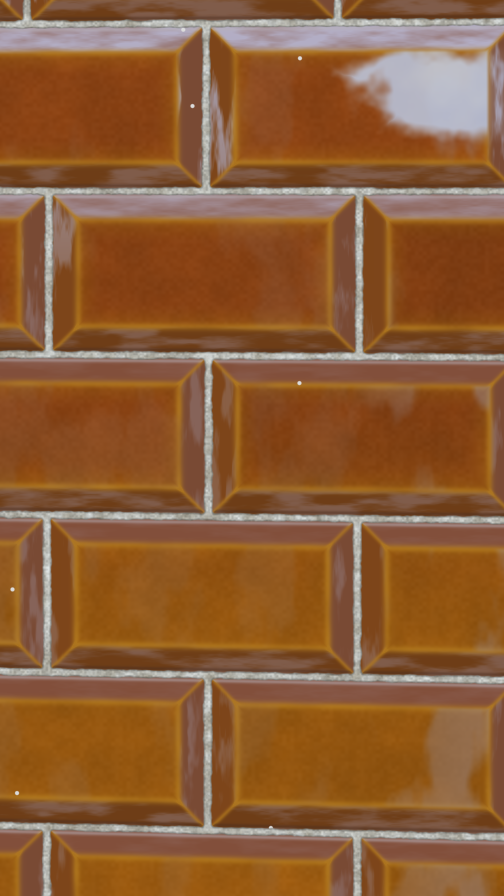
A Shadertoy shader for this pattern:

```glsl
// Glazed amber bevelled tiles in running bond with pale, gritty grout.
// Rows shrink slightly down the wall; each tile is a box distance with mitred
// bevels, golden ridges, and sky reflections broken up by value noise.

float hash(vec2 p) {
    return fract(sin(dot(p, vec2(127.1, 311.7))) * 43758.5453);
}

float noise(vec2 p) {
    vec2 i = floor(p), f = fract(p);
    f = f * f * (3.0 - 2.0 * f);
    return mix(mix(hash(i), hash(i + vec2(1, 0)), f.x),
               mix(hash(i + vec2(0, 1)), hash(i + vec2(1, 1)), f.x), f.y);
}

float fbm(vec2 p) {
    float sum = 0.0, amp = 0.5;
    for (int i = 0; i < 4; i++) {
        sum += amp * noise(p);
        p = p * 2.03 + 17.0;
        amp *= 0.5;
    }
    return sum / 0.9375;
}

float boxDist(vec2 p, vec2 size) {
    vec2 d = abs(p) - size;
    return length(max(d, 0.0)) + min(max(d.x, d.y), 0.0);
}

float band(float x, float width) {
    return exp(-x * x / (width * width));
}

vec3 groutColor(vec2 p) {
    vec3 col = mix(vec3(0.60, 0.58, 0.52), vec3(0.84, 0.86, 0.86), fbm(p * 90.0) * 1.1);
    return col * (0.88 + 0.2 * noise(p * 420.0));
}

vec3 faceColor(vec2 p, vec2 q, vec2 size, float tone) {
    vec3 col = mix(vec3(0.52, 0.25, 0.075), vec3(0.56, 0.325, 0.06),
                   smoothstep(0.42, 0.72, p.y));
    // Thinner, yellower glaze towards the rim
    float rim = smoothstep(0.055, 0.028, min(size.x - abs(q.x), size.y - abs(q.y)));
    col = mix(col, vec3(0.58, 0.35, 0.07), 0.45 * rim);
    col *= 0.95 + 0.12 * tone + 0.16 * (fbm(p * 28.0) - 0.5);
    return col + 0.025 * (noise(p * 230.0) - 0.5);
}

vec3 bevelColor(vec2 p, vec2 q, float side, float tone) {
    float upper = smoothstep(0.42, 0.08, p.y);
    float gloss = fbm(p * vec2(22.0, 90.0) + tone * 9.0);
    vec3 top = mix(vec3(0.51, 0.31, 0.23), vec3(0.70, 0.68, 0.77),
                   clamp(upper * (0.35 + 0.8 * gloss) + 0.25 * (gloss - 0.4), 0.0, 1.0));
    vec3 bottom = mix(vec3(0.43, 0.24, 0.09), vec3(0.50, 0.36, 0.29),
                      smoothstep(0.35, 0.75, gloss));
    vec3 ends = mix(vec3(0.49, 0.27, 0.10), vec3(0.47, 0.30, 0.25), step(0.0, q.x) * 0.7);
    // Upright glints on the end bevels
    float glint = smoothstep(0.5, 0.72, fbm(p * vec2(75.0, 16.0) + tone * 5.0));
    ends = mix(ends, vec3(0.68, 0.68, 0.78), glint * (0.25 + 0.5 * upper));
    return mix(q.y < 0.0 ? top : bottom, ends, side);
}

void mainImage(out vec4 fragColor, in vec2 fragCoord) {
    float px = 1.0 / iResolution.y;
    vec2 p = fragCoord * px;
    p.y = 1.0 - p.y;

    // Courses: rows fan out a little and alternate by about half a tile
    float u = p.y - 0.026 - 0.018 * (p.y - 0.2) * (p.x / 0.5625 - 0.5);
    float v = u * (5.278 + 0.294 * u);
    float row = floor(v);
    float shift = mix(0.2318, 0.0535, mod(row, 2.0)) + 0.004 * (hash(vec2(row, 3.0)) - 0.5);
    shift -= row < 0.0 ? 0.024 : 0.0;
    float h = (p.x - shift) / 0.3465;
    vec2 tile = vec2(floor(h), row);
    vec2 pitch = vec2(0.3465, 1.0 / (5.278 + 0.588 * u));
    vec2 q = (fract(vec2(h, v)) - 0.5) * pitch;
    vec2 size = 0.5 * pitch - vec2(0.0046, 0.0042);
    float tone = hash(tile + 7.0);

    // Tile outline and bevel distances
    float wobble = 0.0016 * (noise(p * 85.0) - 0.5) + 0.001 * (noise(p * 240.0) - 0.5);
    float d = boxDist(q, size - 0.003) - 0.003 + wobble;
    vec2 inset = size - abs(q);
    float edge = min(inset.x, inset.y);
    float side = smoothstep(-0.0015, 0.0015, inset.y - inset.x);
    float face = smoothstep(0.025, 0.030, edge);

    vec3 col = mix(bevelColor(p, q, side, tone), faceColor(p, q, size, tone), face);

    // Golden glaze on the ridge and the mitred corners
    float ridge = band(edge - 0.028, 0.0042) * (0.6 + 0.4 * noise(p * 35.0));
    float mitre = band(inset.x - inset.y, 0.0035) * (1.0 - face);
    col = mix(col, vec3(0.70, 0.48, 0.12), clamp(0.8 * ridge + 0.65 * mitre, 0.0, 0.85));

    // Sky: one broad patch at upper right, faint streaks below it
    vec2 warp = vec2(fbm(p * 16.0), fbm(p * 16.0 + 40.0)) - 0.5;
    vec2 s = p - vec2(0.495, 0.107) + 0.07 * warp;
    s.x -= 0.35 * s.y;
    float sky = smoothstep(0.012, -0.014, boxDist(s, vec2(0.088, 0.042)));
    sky *= (row == 0.0 ? 0.9 : 0.0) * (0.25 + 0.75 * face) * step(0.0, tile.x);
    float streak = smoothstep(0.48, 0.68, fbm(p * vec2(20.0, 9.0) + tile * 3.7));
    streak *= 0.12 + 0.38 * smoothstep(0.36, 0.54, p.x);
    col = mix(col, vec3(0.60, 0.53, 0.54), streak * face);
    col = mix(col, mix(vec3(0.65, 0.69, 0.83), vec3(0.79, 0.82, 0.86), fbm(p * 12.0)), sky);

    // Dark lower lip, bright upper lip, and rare white specks
    float lip = band(edge - 0.002, 0.0022) * (1.0 - side);
    col = mix(col, q.y > 0.0 ? vec3(0.30, 0.18, 0.12) : vec3(0.72, 0.69, 0.72), 0.5 * lip);
    vec2 cell = floor(p * 22.0);
    vec2 speck = fract(p * 22.0) - 0.25 - 0.5 * vec2(hash(cell), hash(cell + 5.0));
    col = mix(col, vec3(0.86), smoothstep(0.07, 0.03, length(speck)) * step(0.97, hash(cell + 9.0)));

    // Grout, shaded where it meets the tile
    vec3 grout = groutColor(p) * (0.72 + 0.28 * smoothstep(0.0, 0.0028, d));
    col = mix(col, grout, smoothstep(-px, px, d));
    fragColor = vec4(clamp(col, 0.0, 1.0), 1.0);
}
```
